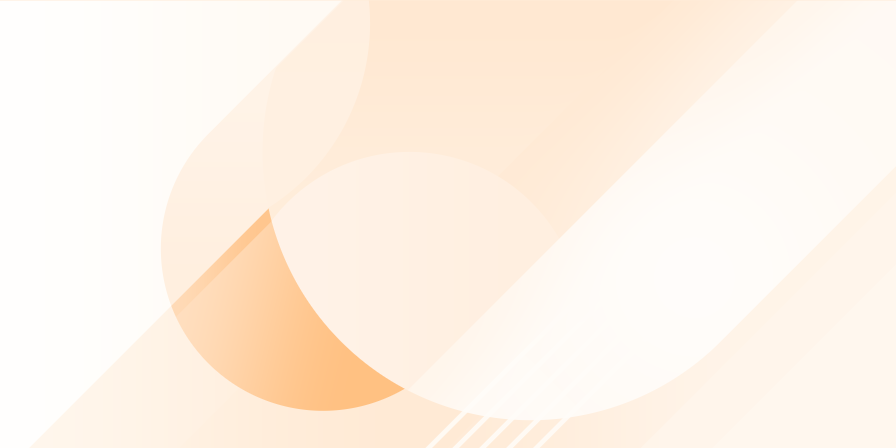
A Shadertoy shader for this background:

```glsl
// Pale peach backdrop of overlapping rounded diagonal bands and a soft disc.
// Bands are capsules open toward the upper right; each is a distance function
// blended over a gradient, with thin 45 degree stripes near the bottom.

float cover(float dist) {
    return clamp(0.5 - dist * iResolution.y, 0.0, 1.0);
}

// Coverage of the half plane right of a diagonal edge
float past(float diagonal, float edge) {
    return cover((edge - diagonal) * 0.7071);
}

float disc(vec2 p, vec2 center, float radius) {
    return cover(length(p - center) - radius);
}

// Endless band with a round lower-left end
float band(vec2 p, vec2 center, float radius) {
    vec2 axis = vec2(0.7071);
    vec2 q = p - center;
    q -= axis * max(dot(q, axis), 0.0);
    return cover(length(q) - radius);
}

void mainImage(out vec4 fragColor, in vec2 fragCoord) {
    vec2 p = fragCoord / iResolution.xy * vec2(2.0, 1.0);
    float diagonal = p.x + 1.0 - p.y;
    float along = p.x + p.y - 1.0;

    // Near-white left side with faint broad curves
    vec3 color = mix(vec3(1.0, 0.998, 0.992), vec3(1.0, 0.980, 0.955),
                     smoothstep(0.0, 0.75, p.x));
    color = mix(color, vec3(1.0, 0.997, 0.992), 0.5 * disc(p, vec2(-0.33, 0.48), 0.4));

    // Lower wash, warmest near the middle and paler at the right
    vec3 wash = mix(vec3(1.0, 0.965, 0.925), vec3(1.0, 0.922, 0.845),
                    smoothstep(0.05, 0.9, p.x));
    wash = mix(wash, vec3(1.0, 0.955, 0.91), smoothstep(1.0, 1.65, p.x));
    wash -= vec3(0.0, 0.004, 0.009) * past(diagonal, 1.40) * (1.0 - past(diagonal, 2.0));
    color = mix(color, wash, past(diagonal, 1.065));
    color = mix(color, vec3(1.0, 0.962, 0.925), 0.8 * past(diagonal, 2.43));
    color = mix(color, vec3(1.0, 0.970, 0.936), 0.8 * past(diagonal, 2.59));

    // Left band: pale above, saturated orange below its diagonal fold
    float leftBand = band(p, vec2(0.721, 0.445), 0.362);
    vec3 pale = mix(vec3(1.0, 0.937, 0.875), vec3(1.0, 0.952, 0.905),
                    smoothstep(0.35, 0.8, p.y));
    vec3 orange = mix(vec3(1.0, 0.875, 0.755), vec3(1.0, 0.755, 0.510),
                      smoothstep(0.38, 0.86, p.x + 0.25 * (0.4 - p.y)));
    vec3 fold = mix(vec3(1.0, 0.855, 0.715), vec3(1.0, 0.775, 0.555),
                    smoothstep(0.38, 0.60, p.x));
    vec3 leftFill = mix(pale, fold, past(diagonal, 1.065));
    leftFill = mix(leftFill, orange, past(diagonal, 1.10));
    color = mix(color, leftFill, leftBand);

    // Large band: peach body, fading toward its upper right
    vec3 peach = mix(vec3(1.0, 0.928, 0.855), vec3(1.0, 0.910, 0.822),
                     smoothstep(0.55, 1.0, p.y));
    peach = mix(peach, vec3(1.0, 0.914, 0.830), 0.7 * past(diagonal, 1.505));
    peach = mix(peach, vec3(1.0, 0.948, 0.897), smoothstep(1.45, 1.85, diagonal)
                * smoothstep(0.9, 1.65, p.x));
    peach = mix(peach, vec3(1.0, 0.944, 0.889), 0.85 * disc(p, vec2(0.339, 0.948), 0.487));

    // Soft disc inside the band
    vec3 discFill = mix(vec3(1.0, 0.951, 0.908), vec3(1.0, 0.938, 0.880),
                        smoothstep(0.6, 1.15, p.x));
    peach = mix(peach, discFill, disc(p, vec2(0.914, 0.276), 0.385));

    // Bright lower edge of the large band
    vec3 cream = mix(vec3(1.0, 0.962, 0.922), vec3(1.0, 0.978, 0.955),
                     smoothstep(1.78, 2.0, diagonal));
    float glow = exp(-dot(p - vec2(1.55, 0.38), p - vec2(1.55, 0.38)) * 8.0);
    cream = mix(cream, vec3(1.0, 0.990, 0.980), glow);
    float facet = past(diagonal, 1.95) * cover((along - 0.38) * 0.7071);
    cream = mix(cream, vec3(1.0, 0.986, 0.970), 0.4 * facet);
    vec3 largeFill = mix(peach, cream, past(diagonal, 1.781));
    float largeBand = band(p, vec2(1.185, 0.661), 0.599) * past(diagonal, 0.768);
    color = mix(color, largeFill, largeBand);

    // Five thin stripes, fading toward their upper ends
    for (int i = 0; i < 5; i++) {
        float center = 1.957 + 0.06 * float(i);
        float stripe = cover(abs(diagonal - center) * 0.7071 - 0.0052);
        float tip = 0.68 + 0.04 * float(i);
        float fade = 1.0 - smoothstep(tip - 0.35, tip, along);
        color = mix(color, vec3(1.0, 0.990, 0.975), 0.85 * stripe * fade);
    }

    // Hairline along the top
    color = mix(color, vec3(1.0, 0.925, 0.850), 0.6 * cover(0.998 - p.y));
    fragColor = vec4(color, 1.0);
}
```
